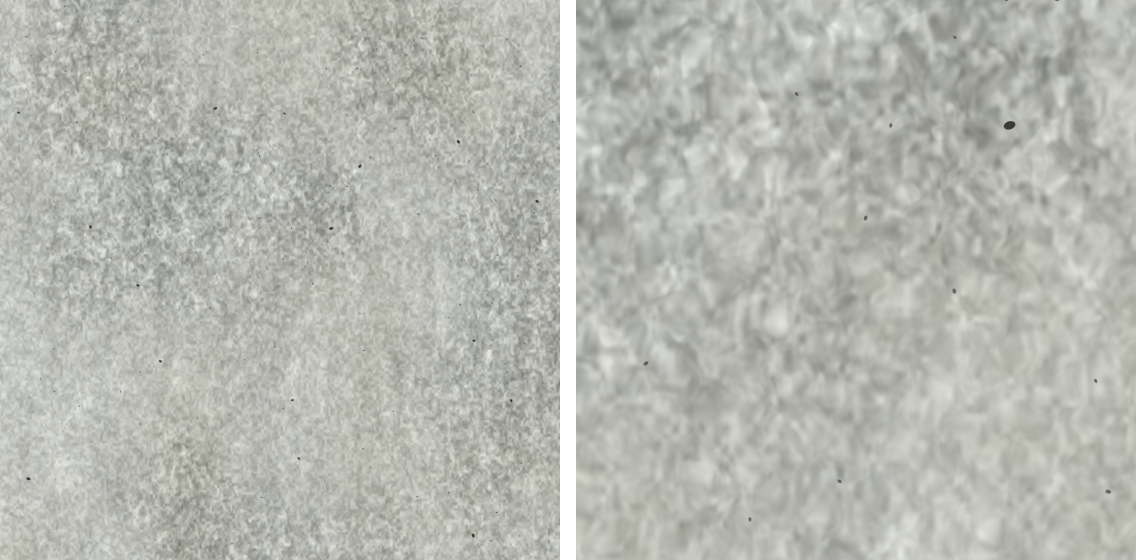
Left, the full canvas; right, a detail of the centre.
Give the GLSL for this texture, as a Shadertoy shader.

```glsl
// Weathered grey concrete: cloudy stains, vertical streaks, fine grain, pale flecks and pits.
#define BASE_COLOR vec3(0.713, 0.719, 0.692)
#define PIT_COLOR vec3(0.17, 0.17, 0.16)
#define STAIN_SCALE vec2(5.5, 3.4)
#define STAIN_DEPTH 0.20
#define STREAK_SCALE vec2(42.0, 4.5)
#define STREAK_DEPTH 0.045
#define GRAIN_SCALE vec2(215.0, 170.0)
#define GRAIN_DEPTH 0.165
#define CLUMP_DEPTH 0.12
#define FLECK_DEPTH 0.075
#define TINT_DRIFT 0.022

float hash(vec2 p) {
    vec3 q = fract(vec3(p.xyx) * 0.1031);
    q += dot(q, q.yzx + 33.33);
    return fract((q.x + q.y) * q.z);
}

// Smooth value noise, centred on zero
float noise(vec2 p) {
    vec2 cell = floor(p), f = fract(p);
    f = f * f * (3.0 - 2.0 * f);
    float low = mix(hash(cell), hash(cell + vec2(1, 0)), f.x);
    float high = mix(hash(cell + vec2(0, 1)), hash(cell + vec2(1, 1)), f.x);
    return mix(low, high, f.y) - 0.5;
}

vec2 rotate(vec2 p, float angle) {
    float c = cos(angle), s = sin(angle);
    return vec2(c * p.x - s * p.y, s * p.x + c * p.y);
}

float fbm(vec2 p) {
    float sum = 0.0, weight = 0.5;
    for (int i = 0; i < 5; i++) {
        sum += weight * noise(p);
        p = rotate(p, 0.35) * 2.07 + 17.3;
        weight *= 0.52;
    }
    return sum;
}

// Coverage of sparse, slightly oval holes, one candidate per grid cell
float pits(vec2 uv, float cells, float chance, float radius, float pixel) {
    vec2 cell = floor(uv * cells);
    vec2 jitter = vec2(hash(cell + 71.0), hash(cell + 137.0));
    vec2 offset = uv - (cell + 0.15 + 0.7 * jitter) / cells;
    offset = rotate(offset, 6.28 * hash(cell + 211.0)) * vec2(1.0, 1.45);
    float size = radius * mix(0.55, 1.0, hash(cell + 307.0));
    float present = step(hash(cell + 401.0), chance);
    return present * (1.0 - smoothstep(size - pixel, size + pixel, length(offset)));
}

void mainImage(out vec4 fragColor, in vec2 fragCoord) {
    vec2 uv = fragCoord / iResolution.y;
    float pixel = 1.0 / iResolution.y;

    // Broad stains and the rougher zones they mark
    vec2 warp = vec2(noise(uv * 9.0 + 5.0), noise(uv * 9.0 + 43.0)) * 0.07;
    float stain = fbm((uv + warp) * STAIN_SCALE + 11.0);
    float rough = smoothstep(0.10, -0.16, stain);

    // Vertical streaks, stronger in patches
    float streak = noise(uv * STREAK_SCALE + 29.0) + 0.6 * noise(uv * STREAK_SCALE * 2.6 + 83.0);
    streak *= 0.6 + 1.2 * (noise(uv * 4.0 + 61.0) + 0.5);

    // Fine grain over coarser clumps
    vec2 wobble = vec2(noise(uv * 70.0), noise(uv * 70.0 + 91.0)) * 0.006;
    vec2 grainUv = (uv + wobble) * GRAIN_SCALE;
    float grain = noise(grainUv + 7.0) + 0.35 * noise(rotate(grainUv, 0.6) * 1.6);
    float clump = noise(rotate(grainUv, 0.15) * 0.52 + 19.0) + 0.5 * noise(grainUv * 0.23 + 53.0);

    // Pale chips of exposed aggregate
    float fleck = smoothstep(0.20, 0.36, noise(rotate(grainUv, -0.3) * 0.43 + 131.0));

    float tone = STAIN_DEPTH * stain + STREAK_DEPTH * streak;
    tone += (GRAIN_DEPTH * grain + CLUMP_DEPTH * clump) * mix(0.75, 1.15, rough);
    tone += FLECK_DEPTH * fleck * rough;

    // Slight drift between cool and warm grey
    float drift = TINT_DRIFT * (noise(uv * 6.0 + 101.0) + 0.6 * noise(uv * 60.0 + 151.0));
    vec3 color = BASE_COLOR + tone + drift * vec3(0.3, 0.1, -1.0);

    // A few clear holes and many faint pinpricks
    float holes = pits(uv, 9.0, 0.15, 0.0036, pixel);
    float pinpricks = pits(uv + 0.37, 38.0, 0.06, 0.0017, pixel);
    color = mix(color, PIT_COLOR, max(0.9 * holes, 0.6 * pinpricks));

    fragColor = vec4(clamp(color, 0.0, 1.0), 1.0);
}
```
